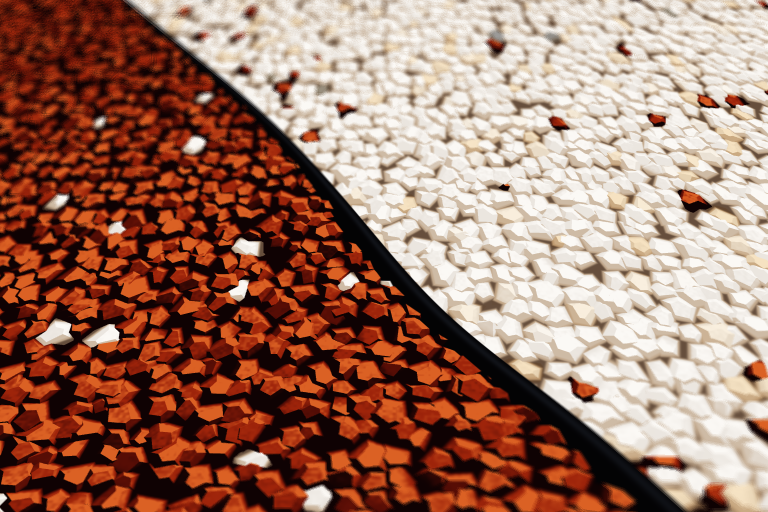
Reproduce this texture procedurally as a WebGL 1 fragment shader.

```glsl
precision highp float;
// Two beds of crushed stone, rust red and chalk white, split by a dark curved strip.
// Each stone is a faceted convex height field in a jittered cell; the tallest wins.
// Cells grow toward the viewer, and a spiral of samples gives depth of field.

uniform vec2 u_resolution;

#define FAR_SIZE 0.020
#define SIZE_GROWTH 0.042
#define SQUASH 1.3
#define STEEPNESS 2.3
#define FOCUS 0.58
#define FOCUS_RANGE 0.18
#define BLUR 0.017
#define SAMPLES 12
#define SUN vec3(0.38, 0.62, 0.69)
#define STRAY_RED 0.018
#define STRAY_WHITE 0.012

vec4 hash4(vec2 c) {
  vec4 q = fract(c.xyxy * vec4(0.1031, 0.1030, 0.0973, 0.1099));
  q += dot(q, q.wzxy + 33.33);
  return fract((q.xxyz + q.yzzw) * q.zywx);
}

float noise(vec2 p) {
  vec2 i = floor(p), f = fract(p);
  f = f * f * (3.0 - 2.0 * f);
  return mix(mix(hash4(i).x, hash4(i + vec2(1.0, 0.0)).x, f.x),
             mix(hash4(i + vec2(0.0, 1.0)).x, hash4(i + 1.0).x, f.x), f.y);
}

float bump(float x, float centre, float width) {
  float t = (x - centre) / width;
  return exp(-t * t);
}

// Right side of the strip at a distance d below the top
float stripEdge(float d) {
  return 0.244 + 1.1 * d + 0.027 * bump(d, 0.22, 0.17) - 0.045 * bump(d, 0.62, 0.18);
}

// Heap of stones: x height, y sunlight on the facet, z stone identity
vec3 heap(vec2 p) {
  const mat2 fifthTurn = mat2(0.309, 0.951, -0.951, 0.309);
  vec2 cell = floor(p);
  vec3 best = vec3(-9.0, 0.0, 0.5);
  for (int j = -1; j <= 1; j++) {
    for (int i = -1; i <= 1; i++) {
      vec2 c = cell + vec2(float(i), float(j));
      vec4 r = hash4(c);
      vec2 q = p - c - 0.15 - 0.7 * r.xy;
      vec2 tilt = (fract(r.wz * 13.7) - 0.5) * 1.3;
      vec2 dir = vec2(cos(r.z * 6.283), sin(r.z * 6.283));
      vec2 slope = -tilt;
      float lift = 0.6 * r.w;
      float h = 0.4 + lift + dot(q, tilt);
      for (int k = 0; k < 5; k++) {
        float reach = 0.34 + 0.3 * fract(r.z * 17.0 + r.w * 7.3 * float(k + 1));
        float side = (reach - dot(q, dir)) * STEEPNESS + lift;
        if (side < h) {
          h = side;
          slope = dir * STEEPNESS;
        }
        dir = fifthTurn * dir;
      }
      if (h > best.x) {
        float sun = max(dot(normalize(vec3(slope, 1.0)), SUN), 0.0);
        best = vec3(h, sun, fract(r.x * 31.0 + r.w * 57.0));
      }
    }
  }
  return best;
}

vec3 redStone(float light) {
  vec3 c = mix(vec3(0.06, 0.008, 0.012), vec3(0.34, 0.05, 0.02), smoothstep(0.04, 0.22, light));
  c = mix(c, vec3(0.62, 0.14, 0.04), smoothstep(0.22, 0.48, light));
  return mix(c, vec3(0.86, 0.38, 0.14), smoothstep(0.48, 0.84, light));
}

vec3 whiteStone(float light, float id) {
  vec3 c = mix(vec3(0.30, 0.21, 0.15), vec3(0.76, 0.66, 0.55), smoothstep(0.0, 0.2, light));
  c = mix(c, vec3(0.92, 0.90, 0.875), smoothstep(0.2, 0.42, light));
  c = mix(c, vec3(0.985, 0.975, 0.96), smoothstep(0.5, 1.0, light));
  c *= mix(vec3(1.0), vec3(0.98, 0.91, 0.79), smoothstep(0.86, 0.97, fract(id * 7.1)));
  return c * mix(1.0, 0.62, step(0.99, fract(id * 19.3)));
}

vec3 scene(vec2 p) {
  float d = 1.0 - p.y;
  float size = FAR_SIZE + SIZE_GROWTH * d;
  vec2 ground = vec2((p.x - 0.75) / size, -SQUASH * log(size) / SIZE_GROWTH) + 60.0;

  // Stone lighting with cast shadow, dark gaps and grain
  vec3 stone = heap(ground);
  float blocker = heap(ground + SUN.xy * 0.25).x;
  float shade = 1.0 - smoothstep(0.15, 0.5, blocker - stone.x - 0.08);
  float depth = smoothstep(-0.1, 0.5, stone.x);
  float grain = 0.84 + 0.32 * noise(ground * 8.0);
  float light = stone.y * depth * grain;

  // Bed boundaries, ragged where red stones lean on the strip
  float right = stripEdge(d);
  float width = 0.012 + 0.085 * d;
  float fromRight = p.x - right;
  float fromLeft = fromRight + width + (0.5 - stone.x) * size * 0.6;

  // Red bed dims in the distance; white stones keep a bright ambient fill
  float redLight = light * mix(0.25, 1.0, shade) * mix(0.7, 1.04, smoothstep(0.0, 0.55, d));
  float fill = smoothstep(-0.3, 0.3, stone.x);
  float whiteLight = light * mix(0.4, 0.85, shade) + 0.22 * fill + 0.06;
  vec3 white = whiteStone(whiteLight, stone.z);
  vec3 red = redStone(redLight);
  vec3 redBed = mix(red, white, step(stone.z, STRAY_WHITE));

  // White bed, with strays thicker beside the strip and in the near corner
  float clump = 0.13 * bump(fromRight, 0.06, 0.09) * (bump(d, 0.14, 0.07) + bump(d, 0.7, 0.12))
              + 0.25 * smoothstep(0.76, 0.95, d);
  vec3 whiteBed = mix(white, redStone(redLight * 1.05), step(stone.z, STRAY_RED + clump));

  // Strip with a faint cool sheen
  float across = clamp(-fromRight / width, 0.0, 1.0);
  vec3 strip = vec3(0.012, 0.010, 0.016) + vec3(0.05, 0.06, 0.075) * bump(across, 0.25, 0.14);
  float soft = 0.0015;
  vec3 c = mix(redBed, strip, smoothstep(-soft, soft, fromLeft));
  return mix(c, whiteBed, smoothstep(-soft, soft, fromRight));
}

void main() {
  vec2 p = gl_FragCoord.xy / u_resolution.y;
  float focusAt = 1.0 - p.y + 0.25 * (p.x - 0.75);
  float blur = BLUR * max(abs(focusAt - FOCUS) - FOCUS_RANGE, 0.0);
  float radius = blur + 0.6 / u_resolution.y;
  vec3 sum = vec3(0.0);
  for (int i = 0; i < SAMPLES; i++) {
    float t = float(i) + 0.5;
    float angle = t * 2.39996;
    sum += scene(p + radius * sqrt(t / float(SAMPLES)) * vec2(cos(angle), sin(angle)));
  }
  gl_FragColor = vec4(sum / float(SAMPLES), 1.0);
}
```
